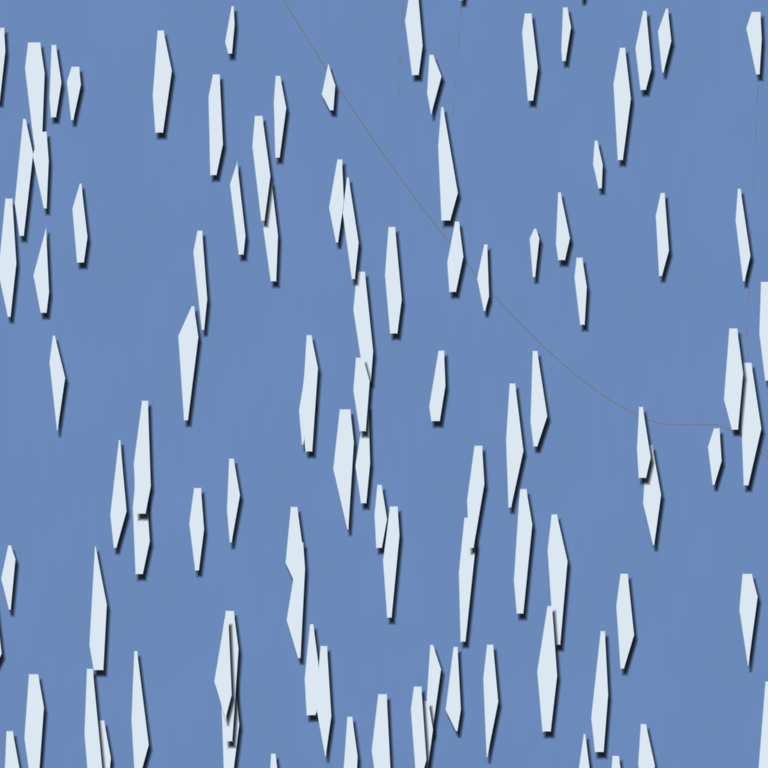
Reproduce this pattern procedurally as a three.js fragment shader.

```glsl
// Pale upright slivers with dark drop shadows, scattered over a flat blue ground with faint seams.
varying vec2 vUv;

const vec3 GROUND = vec3(0.42, 0.54, 0.73);
const vec3 SLIVER = vec3(0.86, 0.905, 0.945);
const vec3 SHADOW = vec3(0.05, 0.07, 0.10);
const vec3 SEAM = vec3(0.46, 0.48, 0.53);
const vec2 GRID = vec2(8.0, 7.0);
const vec2 SHADOW_SHIFT = vec2(0.0035, -0.0075);
const float EDGE = 0.0014;

vec2 hash2(vec2 p) {
  vec3 q = fract(p.xyx * vec3(0.1031, 0.1030, 0.0973));
  q += dot(q, q.yzx + 33.33);
  return fract((q.xx + q.yz) * q.zy);
}

float gradientDot(vec2 cell, vec2 corner, vec2 f) {
  float angle = 6.2832 * hash2(cell + corner + 50.0).x;
  return dot(vec2(cos(angle), sin(angle)), f - corner);
}

float gradientNoise(vec2 p) {
  vec2 i = floor(p), f = fract(p);
  vec2 u = f * f * f * (f * (f * 6.0 - 15.0) + 10.0);
  float low = mix(gradientDot(i, vec2(0.0), f), gradientDot(i, vec2(1.0, 0.0), f), u.x);
  float high = mix(gradientDot(i, vec2(0.0, 1.0), f), gradientDot(i, vec2(1.0), f), u.x);
  return mix(low, high, u.y);
}

// Side of a sliver: 1 at the bulge height, running straight to the tips
float sideProfile(float y, float bulge, vec2 tipX, vec2 tipY) {
  float up = (y - bulge) / (tipY.x - bulge);
  float down = (bulge - y) / (tipY.y + bulge);
  return y > bulge ? mix(1.0, tipX.x, up) : mix(1.0, tipX.y, down);
}

// Inside distance of an irregular sliver; tips beyond the box give blunt ends
float sliverDistance(vec2 p, vec2 halfSize, vec2 bulge, vec2 tipX, vec2 tipY) {
  vec2 q = p / halfSize;
  float right = sideProfile(q.y, bulge.x, tipX, tipY) - q.x;
  float left = sideProfile(q.y, bulge.y, -tipX, tipY) + q.x;
  return min(min(left, right) * halfSize.x, (1.0 - abs(q.y)) * halfSize.y);
}

// Paints one jittered layer of slivers, larger and denser towards the bottom
vec3 paintSlivers(vec3 color, vec2 uv, float seed) {
  vec2 base = floor(uv * GRID + seed * 0.37);
  for (int j = -1; j <= 1; j++) {
    for (int i = -1; i <= 1; i++) {
      vec2 cell = base + vec2(float(i), float(j));
      vec2 id = cell + seed * 17.3 + 20.0;
      vec2 center = (cell + hash2(id) - seed * 0.37) / GRID;
      vec2 pick = hash2(id + 71.7);
      if (pick.x > mix(0.84, 0.66, center.y)) continue;

      float size = clamp(pick.y * 0.8 + 0.35 * (1.0 - center.y), 0.0, 1.0);
      float girth = mix(size, hash2(id + 13.1).x, 0.4);
      vec2 halfSize = vec2(mix(0.0055, 0.0145, girth), mix(0.024, 0.085, size));
      vec2 bulge = hash2(id + 29.9) * 1.2 - 0.6;
      vec2 tipX = hash2(id + 43.3) * 1.4 - 0.7;
      vec2 tipY = 1.0 + 0.8 * hash2(id + 57.7);

      vec2 p = uv - center;
      float shade = sliverDistance(p - SHADOW_SHIFT, halfSize, bulge, tipX, tipY);
      float body = sliverDistance(p, halfSize, bulge, tipX, tipY);
      color = mix(color, SHADOW, 0.9 * smoothstep(-0.0035, 0.0035, shade));
      color = mix(color, SLIVER, smoothstep(-EDGE, EDGE, body));
    }
  }
  return color;
}

float hairline(float d, float width) {
  return 1.0 - smoothstep(width * 0.4, width * 1.4, abs(d));
}

// Long seam falling from the top, flattening, then dipping at the right
float curvedSeam(vec2 uv) {
  float before = max(0.87 - uv.x, 0.0);
  float after = max(uv.x - 0.93, 0.0);
  float y = 0.447 + 1.56 * pow(before, 1.5) - 2.4 * pow(after, 1.5);
  float slope = 2.34 * sqrt(before) + 3.6 * sqrt(after);
  return hairline((uv.y - y) / sqrt(1.0 + slope * slope), 0.0011);
}

// Near-vertical broken seam hanging from the top down to a given height
float brokenSeam(vec2 uv, float x, float lean, float bottom) {
  float dash = smoothstep(0.05, 0.2, gradientNoise(vec2(x * 90.0, uv.y * 45.0)));
  return hairline(uv.x - x - lean * (1.0 - uv.y), 0.0011) * dash * step(bottom, uv.y);
}

void main() {
  // Ground with faint upright streaks
  float streaks = gradientNoise(vUv * vec2(70.0, 16.0)) * 0.6 + gradientNoise(vUv * vec2(9.0, 7.0));
  vec3 color = GROUND * (1.0 + 0.018 * streaks);

  // Seams lie under the slivers
  float seams = 0.75 * curvedSeam(vUv);
  seams = max(seams, 0.6 * brokenSeam(vUv, 0.525, -0.05, 0.84));
  seams = max(seams, 0.6 * brokenSeam(vUv, 0.602, -0.08, 0.72));
  seams = max(seams, 0.6 * brokenSeam(vUv, 0.992, -0.045, 0.46));
  color = mix(color, SEAM, seams);

  for (int layer = 0; layer < 2; layer++) {
    color = paintSlivers(color, vUv, float(layer) + 1.0);
  }
  gl_FragColor = vec4(color, 1.0);
}
```
